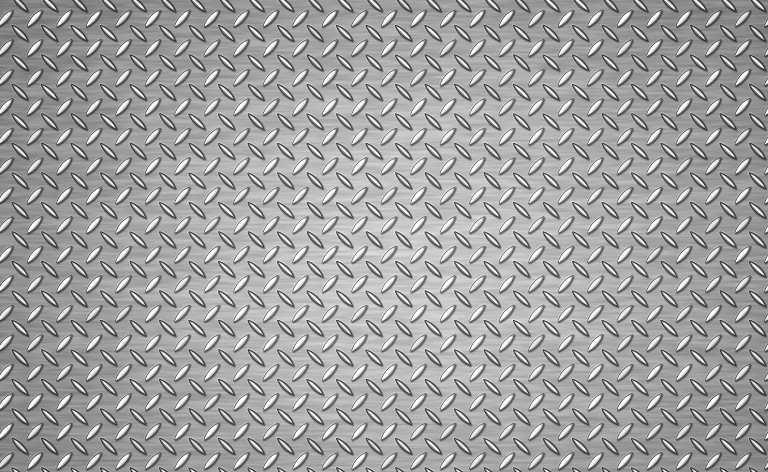
Give the GLSL for this texture, as a Shadertoy shader.

```glsl
// Brushed steel tread plate: lens-shaped studs alternate between two diagonals.
// Two interleaved square lattices, 16 rows high, are shaded from a lens distance
// function over a horizontally streaked sheet with a soft central glow.

const float ROWS = 16.0;

float hash(vec2 p) {
    vec3 q = fract(vec3(p.xyx) * 0.1031);
    q += dot(q, q.yzx + 33.33);
    return fract((q.x + q.y) * q.z);
}

float noise(vec2 p) {
    vec2 i = floor(p), f = fract(p);
    f = f * f * (3.0 - 2.0 * f);
    return mix(mix(hash(i), hash(i + vec2(1, 0)), f.x),
               mix(hash(i + vec2(0, 1)), hash(i + vec2(1, 1)), f.x), f.y);
}

// Signed distance to a rounded lens lying along the x axis
float lens(vec2 p, float halfLength, float halfWidth) {
    const float rounding = 0.025;
    float a = halfLength - rounding, b = halfWidth - rounding;
    float radius = (a * a + b * b) / (2.0 * b);
    p = abs(p);
    float side = length(vec2(p.x, p.y + radius - b)) - radius;
    float tip = length(p - vec2(a, 0.0));
    bool beyondTip = p.y * a < (p.x - a) * (radius - b);
    return (beyondTip ? tip : side) - rounding;
}

// Horizontal brushing: long, thin streaks at three scales
float brushing(vec2 p) {
    return 0.45 * noise(p * vec2(0.8, 13.0))
         + 0.35 * noise(p * vec2(2.0, 23.0) + 41.0)
         + 0.20 * noise(p * vec2(0.3, 5.0) + 87.0) - 0.5;
}

void mainImage(out vec4 fragColor, in vec2 fragCoord) {
    vec2 uv = fragCoord / iResolution.xy;
    vec2 p = fragCoord * ROWS / iResolution.y;
    float px = ROWS / iResolution.y;

    // Sheet: bright middle, darker borders, brushed grain
    float glow = length((uv - vec2(0.52, 0.46)) * vec2(1.0, 0.75));
    float sheet = mix(0.79, 0.49, smoothstep(0.0, 0.75, glow));
    float level = sheet + 0.20 * brushing(p);

    for (int k = 0; k < 2; k++) {
        bool rising = k == 0;
        vec2 g = p - vec2(0.176, 0.38) - 0.5 * float(k) + 0.5;
        vec2 cell = floor(g), c = fract(g) - 0.5;
        float wear = hash(cell + 57.0 * float(k)) - 0.5;

        // Stud frame: x runs along the stud, y across it toward its upper side
        float angle = (rising ? 0.83 : -0.77) + 0.04 * wear;
        vec2 axis = vec2(cos(angle), sin(angle));
        mat2 frame = mat2(axis.x, -axis.y, axis.y, axis.x);
        vec2 q = frame * c;
        float d = lens(q, 0.385, 0.105);

        // Shadow toward the lower right, then the dark rim
        float shadow = lens(frame * (c - vec2(0.025, -0.035)), 0.385, 0.105);
        level *= 1.0 - 0.5 * (1.0 - smoothstep(-0.03, 0.05, shadow));
        float body = 1.0 - smoothstep(-0.5 * px, 0.5 * px, d);
        float rim = sheet * (rising ? 0.52 : 0.34);

        // Polished face: broad on rising studs, a narrow streak on falling ones
        float face, shine;
        if (rising) {
            face = 1.0 - smoothstep(-0.04, -0.005, d);
            shine = mix(0.68, 1.0, smoothstep(-0.07, 0.0, q.y));
            shine *= 1.0 - 0.45 * smoothstep(0.2, 0.36, q.x);
        } else {
            face = 1.0 - smoothstep(-0.055, -0.015, d);
            float streak = 1.0 - smoothstep(0.015, 0.045, abs(q.y - 0.008));
            shine = mix(0.55, 0.98, streak);
            shine *= 1.0 - 0.25 * smoothstep(0.15, 0.35, abs(q.x));
        }
        shine *= 0.97 + 0.12 * wear + 0.15 * (sheet - 0.65);
        level = mix(level, mix(rim, shine, face), body);

        // Thin glint on the sheet along the upper left edge
        float edge = smoothstep(0.0, 0.02, d) * (1.0 - smoothstep(0.02, 0.06, d));
        level += 0.10 * edge * smoothstep(0.0, 0.2, c.y - c.x);
    }

    fragColor = vec4(vec3(clamp(level, 0.0, 1.0)), 1.0);
}
```
